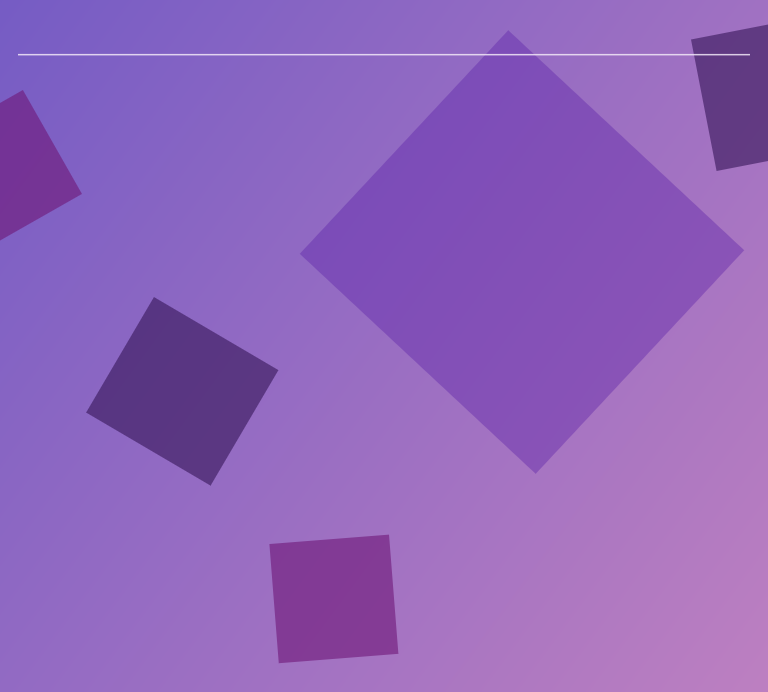
This background is drawn by a WebGL 2 fragment shader. Its source:

```glsl
#version 300 es
precision highp float;
// Translucent tilted squares and a thin rule over a diagonal violet-to-pink gradient.

uniform vec2 u_resolution;
out vec4 fragColor;

// Colours; alpha is the opacity of the layer
const vec3 SKY_START = vec3(0.46, 0.36, 0.77);
const vec3 SKY_END   = vec3(0.74, 0.50, 0.755);
const vec4 VIOLET    = vec4(0.357, 0.125, 0.655, 0.4);
const vec4 INDIGO    = vec4(0.208, 0.080, 0.340, 0.6);
const vec4 MAGENTA   = vec4(0.433, 0.085, 0.465, 0.6);
const vec4 RULE      = vec4(0.95, 0.91, 0.97, 0.85);

// Layout, in canvas heights
const vec2 GRADIENT_WEIGHTS = vec2(0.6, 0.4);
const vec2 DIAMOND_HALF = vec2(0.2331, 0.2209);
const vec2 INDIGO_HALF  = vec2(0.1043, 0.0968);
const vec2 MAGENTA_HALF = vec2(0.0867, 0.0864);
const vec2 RULE_CENTER  = vec2(0.5549, 0.9210);
const vec2 RULE_HALF    = vec2(0.5289, 0.00108);

// Signed distance to an axis-aligned box
float boxDistance(vec2 p, vec2 halfSize) {
    vec2 d = abs(p) - halfSize;
    return length(max(d, 0.0)) + min(max(d.x, d.y), 0.0);
}

// Blends a box, turned counter-clockwise by angle, over the base colour
vec3 paintBox(vec3 base, vec2 p, vec2 center, vec2 halfSize, float angle, vec4 paint) {
    float c = cos(angle), s = sin(angle);
    vec2 q = p - center;
    q = vec2(c * q.x + s * q.y, c * q.y - s * q.x);
    float coverage = clamp(0.5 - boxDistance(q, halfSize) * u_resolution.y, 0.0, 1.0);
    return mix(base, paint.rgb, coverage * paint.a);
}

void main() {
    vec2 uv = gl_FragCoord.xy / u_resolution;
    vec2 p = gl_FragCoord.xy / u_resolution.y;

    // Gradient from the top left to the bottom right
    float t = dot(vec2(uv.x, 1.0 - uv.y), GRADIENT_WEIGHTS);
    vec3 color = mix(SKY_START, SKY_END, t);

    // Tilted squares
    color = paintBox(color, p, vec2(0.7543, 0.6358), DIAMOND_HALF, -0.7505, VIOLET);
    color = paintBox(color, p, vec2(0.2634, 0.4345), INDIGO_HALF, -0.531, INDIGO);
    color = paintBox(color, p, vec2(1.1194, 0.8678), INDIGO_HALF, 0.192, INDIGO);
    color = paintBox(color, p, vec2(0.4825, 0.1345), MAGENTA_HALF, 0.0785, MAGENTA);
    color = paintBox(color, p, vec2(0.0004, 0.7520), MAGENTA_HALF, 0.517, MAGENTA);

    // Thin rule near the top
    color = paintBox(color, p, RULE_CENTER, RULE_HALF, 0.0, RULE);

    fragColor = vec4(color, 1.0);
}
```
